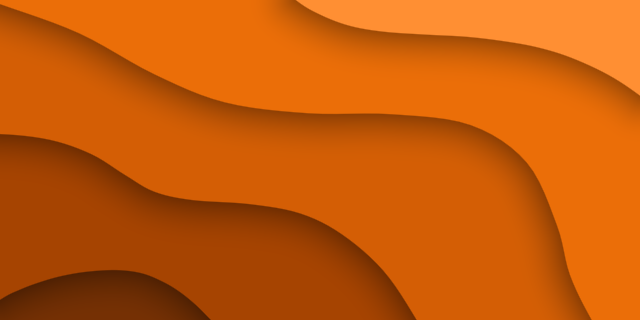
Give the GLSL for this background, as a Shadertoy shader.

```glsl
// Stacked orange paper layers with wavy cut edges and soft inner shadows.

const vec3 PEACH  = vec3(1.00, 0.56, 0.20);
const vec3 ORANGE = vec3(0.92, 0.43, 0.03);
const vec3 AMBER  = vec3(0.83, 0.37, 0.02);
const vec3 RUST   = vec3(0.65, 0.265, 0.005);
const vec3 BROWN  = vec3(0.46, 0.19, 0.015);

const float SHADOW_DEPTH = 0.33;  // darkening right at the cut
const float SHADOW_WIDTH = 0.15;  // reach, in canvas heights
const int   KNOTS = 13;           // spline knots per edge, first and last set the end slopes
const int   STEPS = 6;            // straight pieces per spline span

// Spline knots of the edges, in canvas heights, from left to right
const vec2 TOP_EDGE[KNOTS] = vec2[](
    vec2(.807, 1.104), vec2(.924, 1.0), vec2(1.003, .953), vec2(1.094, .919),
    vec2(1.198, .901), vec2(1.328, .892), vec2(1.458, .885), vec2(1.576, .871),
    vec2(1.68, .852), vec2(1.784, .82), vec2(1.901, .766), vec2(2.0, .701), vec2(2.096, .622));
const vec2 UPPER_EDGE[KNOTS] = vec2[](
    vec2(-.208, 1.057), vec2(0., .987), vec2(.247, .896), vec2(.482, .768),
    vec2(.703, .68), vec2(.964, .646), vec2(1.224, .643), vec2(1.471, .609),
    vec2(1.646, .492), vec2(1.74, .297), vec2(1.781, .141), vec2(1.849, 0.), vec2(1.94, -.146));
const vec2 LOWER_EDGE[KNOTS] = vec2[](
    vec2(-.156, .576), vec2(0., .581), vec2(.156, .563), vec2(.286, .518),
    vec2(.391, .453), vec2(.482, .401), vec2(.599, .375), vec2(.781, .362),
    vec2(.938, .333), vec2(1.068, .268), vec2(1.198, .154), vec2(1.302, 0.), vec2(1.38, -.146));
const vec2 CORNER_EDGE[KNOTS] = vec2[](
    vec2(-.13, -.029), vec2(0., .063), vec2(.065, .096), vec2(.13, .12),
    vec2(.195, .138), vec2(.273, .151), vec2(.365, .156), vec2(.443, .146),
    vec2(.508, .12), vec2(.56, .089), vec2(.612, .047), vec2(.659, 0.), vec2(.716, -.057));

vec2 catmullRom(vec2 a, vec2 b, vec2 c, vec2 d, float t) {
    return b + 0.5 * t * (c - a + t * (2.0 * a - 5.0 * b + 4.0 * c - d
             + t * (3.0 * (b - c) + d - a)));
}

// Signed distance to an edge, positive on its lower left side
float edgeDistance(vec2 p, vec2 knots[KNOTS]) {
    float nearest = 1e3;
    bool below = p.x < knots[1].x;
    vec2 start = knots[1];
    for (int i = 1; i < KNOTS - 2; i++) {
        for (int j = 1; j <= STEPS; j++) {
            vec2 end = catmullRom(knots[i - 1], knots[i], knots[i + 1], knots[i + 2],
                                  float(j) / float(STEPS));
            vec2 along = end - start, offset = p - start;
            float t = clamp(dot(offset, along) / dot(along, along), 0.0, 1.0);
            nearest = min(nearest, length(offset - along * t));
            if (p.x >= start.x && p.x < end.x)
                below = along.x * offset.y < along.y * offset.x;
            start = end;
        }
    }
    return below ? nearest : -nearest;
}

// Reveal a deeper sheet, shaded by the sheet above it
vec3 addSheet(vec3 above, vec3 sheet, float dist, float pixel) {
    float fade = clamp(1.0 - dist / SHADOW_WIDTH, 0.0, 1.0);
    vec3 shaded = sheet * (1.0 - SHADOW_DEPTH * fade * fade);
    return mix(above, shaded, clamp(dist / pixel + 0.5, 0.0, 1.0));
}

void mainImage(out vec4 fragColor, in vec2 fragCoord) {
    vec2 p = fragCoord / iResolution.xy * vec2(2.0, 1.0);
    float pixel = 1.3 / iResolution.y;

    vec3 color = PEACH;
    color = addSheet(color, ORANGE, edgeDistance(p, TOP_EDGE), pixel);
    color = addSheet(color, AMBER, edgeDistance(p, UPPER_EDGE), pixel);
    color = addSheet(color, RUST, edgeDistance(p, LOWER_EDGE), pixel);
    color = addSheet(color, BROWN, edgeDistance(p, CORNER_EDGE), pixel);
    fragColor = vec4(color, 1.0);
}
```
